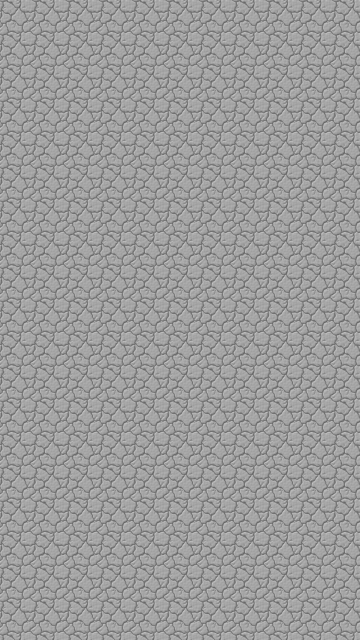
A Shadertoy shader for this texture:

```glsl
// Embossed grey cracked stone, laid as a small square repeating tile
#define REPEATS vec2(10.8, 19.2)   // tiles across and down
#define STONES vec2(3.0, 3.0)      // stones per tile
#define SIZE_SPREAD 0.24           // how unequal the stones are
#define CRACK_WIDTH 0.085          // in stone widths
#define BEVEL_WIDTH 0.15
#define RELIEF_STEP 0.06
#define RELIEF_GAIN 0.12
#define GRAIN 0.65
#define STONE_GREY vec3(0.650)
#define CRACK_GREY vec3(0.41)
#define LIGHT_DIR vec2(-0.64, 0.77)

const float TAU = 6.28318;

vec3 hash3(vec2 cell) {
    vec3 k = vec3(dot(cell, vec2(127.1, 311.7)), dot(cell, vec2(269.5, 183.3)),
                  dot(cell, vec2(419.2, 371.9)));
    return fract(sin(k + 4.7) * 43758.55);
}

// Tiling cellular noise: x = distance to the nearest point, y = to the border.
// A spread above zero gives each point its own weight, so cells differ in size.
vec2 cellular(vec2 p, vec2 period, float spread) {
    vec2 base = floor(p), f = p - base;
    vec2 nearest = vec2(8.0), second = vec2(8.0);
    float d1 = 64.0, d2 = 64.0;
    for (int j = -1; j <= 1; j++)
    for (int i = -1; i <= 1; i++) {
        vec2 cell = vec2(i, j);
        vec3 h = hash3(mod(base + cell, period));
        vec2 toPoint = cell + 0.1 + 0.8 * h.xy - f;
        float d = dot(toPoint, toPoint) - spread * h.z;
        if (d < d1) {
            second = nearest;
            d2 = d1;
            nearest = toPoint;
            d1 = d;
        } else if (d < d2) {
            second = toPoint;
            d2 = d;
        }
    }
    return vec2(length(nearest), 0.5 * (d2 - d1) / max(length(second - nearest), 0.001));
}

// Layered sines that close on the tile and make the cracks ragged
vec2 ragged(vec2 p) {
    vec2 a = TAU * p / STONES;
    vec2 slow = sin(vec2(3.0 * a.y + 2.0 * a.x, 4.0 * a.x - a.y + 1.3));
    vec2 fast = sin(vec2(7.0 * a.y - 3.0 * a.x + 2.1, 8.0 * a.x + 3.0 * a.y));
    return p + 0.05 * slow + 0.024 * fast;
}

// Distance to the closest crack; short side cracks fade out inside stones
float crackDistance(vec2 p) {
    vec2 q = ragged(p);
    float mainCrack = cellular(q, STONES, SIZE_SPREAD).y;
    float sideCrack = cellular(q * 2.0 + 0.37, STONES * 2.0, 0.0).y * 0.5;
    vec2 a = TAU * p / STONES;
    float fade = sin(2.0 * a.x + a.y + 0.8) + sin(2.0 * a.y - 3.0 * a.x);
    return min(mainCrack, sideCrack + 0.04 + 0.2 * smoothstep(1.3, 0.1, fade));
}

// Bevelled stones with a pitted surface
float stoneHeight(vec2 p) {
    float pits = cellular(p * 4.0, STONES * 4.0, 0.0).x;
    return smoothstep(0.0, BEVEL_WIDTH, crackDistance(p)) - GRAIN * pits;
}

vec3 stoneColour(vec2 p) {
    vec2 stepToLight = normalize(LIGHT_DIR) * RELIEF_STEP;
    float slope = stoneHeight(p - stepToLight) - stoneHeight(p + stepToLight);
    float crack = 1.0 - smoothstep(0.2 * CRACK_WIDTH, CRACK_WIDTH, crackDistance(p));
    return mix(STONE_GREY, CRACK_GREY, 0.85 * crack) + RELIEF_GAIN * slope;
}

void mainImage(out vec4 fragColor, in vec2 fragCoord) {
    // Four samples per pixel smooth the fine cracks
    vec3 colour = vec3(0.0);
    for (int j = 0; j < 2; j++)
    for (int i = 0; i < 2; i++) {
        vec2 uv = (fragCoord + 0.5 * vec2(i, j) - 0.25) / iResolution.xy;
        vec2 tile = (uv - vec2(0.0, 1.0)) * REPEATS;
        colour += 0.25 * stoneColour(tile * STONES);
    }
    fragColor = vec4(clamp(colour, 0.0, 1.0), 1.0);
}
```
